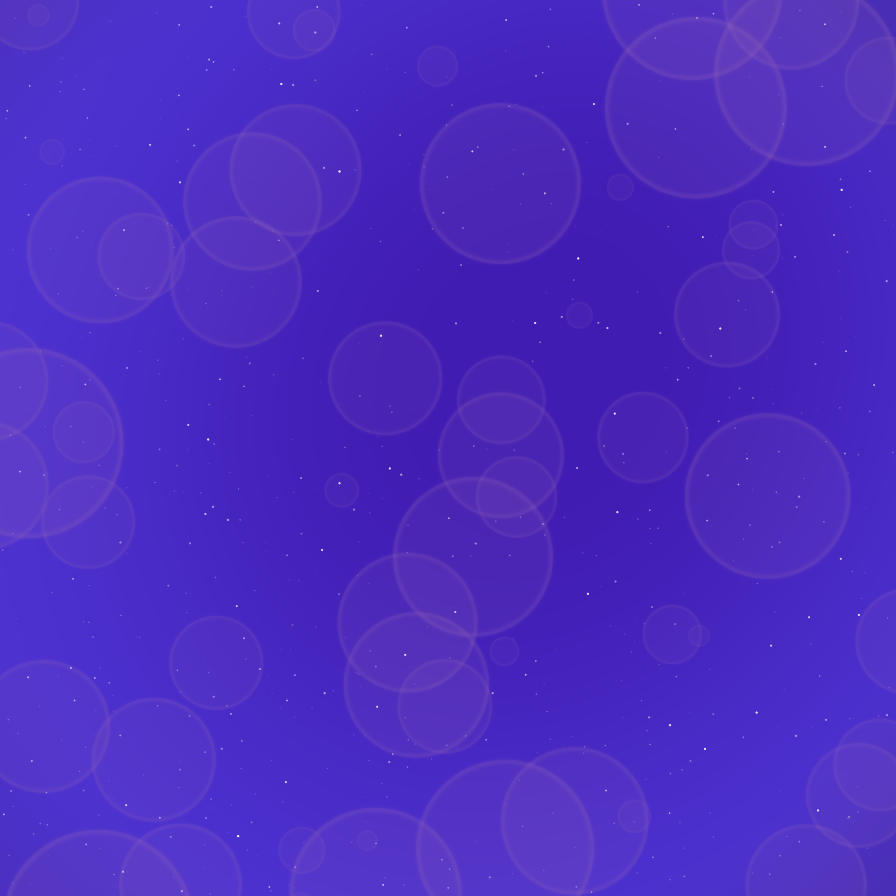
This background is drawn by a WebGL 2 fragment shader. Its source:

```glsl
#version 300 es
precision highp float;

uniform vec2 u_resolution;
out vec4 fragColor;

const int BUBBLE_COUNT = 58;
const vec3 DEEP_VIOLET = vec3(0.252, 0.110, 0.700);
const vec3 BRIGHT_BLUE = vec3(0.302, 0.196, 0.815);
const vec3 DUSK = vec3(0.285, 0.175, 0.665);
const vec3 MAUVE = vec3(0.59, 0.40, 0.71);
const vec3 STAR_WHITE = vec3(0.96, 0.90, 0.98);

float hash(vec2 p) {
    return fract(sin(dot(p, vec2(127.1, 311.7))) * 43758.5453);
}

vec2 hash2(vec2 p) {
    return vec2(hash(p), hash(p + 37.3));
}

float valueNoise(vec2 p) {
    vec2 cell = floor(p);
    vec2 f = fract(p);
    f = f * f * (3.0 - 2.0 * f);
    float low = mix(hash(cell), hash(cell + vec2(1.0, 0.0)), f.x);
    float high = mix(hash(cell + vec2(0.0, 1.0)), hash(cell + 1.0), f.x);
    return mix(low, high, f.y);
}

// Dark tilted core, brighter rim, dulled corners
vec3 backdrop(vec2 uv) {
    vec2 q = uv - vec2(0.60, 0.58);
    vec2 axis = normalize(vec2(0.55, 0.83));
    vec2 local = vec2(dot(q, axis) * 0.85, dot(q, vec2(axis.y, -axis.x)));
    float rim = smoothstep(0.10, 0.62, length(local));
    float corner = smoothstep(0.52, 0.76, length(uv - 0.5));
    float right = smoothstep(0.0, 1.0, uv.x);
    vec3 color = mix(DEEP_VIOLET, BRIGHT_BLUE, rim);
    return mix(color, DUSK, corner * mix(0.45, 0.85, right));
}

// x: fill coverage, y: soft outline
vec2 bubble(vec2 p, vec2 center, float radius, float pixel) {
    float d = length(p - center) - radius;
    float width = max(0.0007 + 0.016 * radius, 0.5 * pixel);
    float fill = 1.0 - smoothstep(-0.5 * pixel, 0.5 * pixel, d);
    float edge = (d + width) / width;
    return vec2(fill, exp(-0.5 * edge * edge));
}

vec3 addBubbles(vec3 color, vec2 p, float aspect, float pixel) {
    for (int i = 0; i < BUBBLE_COUNT; i++) {
        float id = float(i);
        vec2 jitter = 0.16 * hash2(vec2(id, 4.7));
        vec2 spot = fract(id * vec2(0.7549, 0.5698) + jitter);
        vec2 center = (spot * 1.1 - 0.05) * vec2(aspect, 1.0);
        float size = hash(vec2(id, 19.1));
        float radius = mix(0.010, 0.109, size);
        vec2 shape = bubble(p, center, radius, pixel);
        color = mix(color, MAUVE, shape.x * mix(0.07, 0.125, size));
        color = mix(color, MAUVE, shape.y * mix(0.08, 0.20, size));
    }
    return color;
}

// One speck at most per grid cell, kept clear of the cell border
float stars(vec2 p, float cells, float density, float seed, float pixel) {
    vec2 grid = p * cells;
    vec2 cell = floor(grid);
    vec2 key = cell + seed;
    vec2 offset = 0.1 + 0.8 * hash2(key);
    float d = length(grid - cell - offset) / cells;
    float cluster = valueNoise(cell / cells * 5.0 + seed);
    float present = step(hash(key + 71.9), density * (0.3 + 1.4 * cluster));
    float glow = pow(hash(key + 13.7), 2.0);
    float radius = mix(0.0007, 0.0013, glow);
    float dotMask = 1.0 - smoothstep(radius - 0.5 * pixel, radius + 0.5 * pixel, d);
    return present * dotMask * mix(0.15, 1.0, glow);
}

void main() {
    float pixel = 1.0 / u_resolution.y;
    vec2 p = gl_FragCoord.xy * pixel;
    vec2 uv = gl_FragCoord.xy / u_resolution;
    float aspect = u_resolution.x * pixel;

    vec3 color = backdrop(uv);
    color = addBubbles(color, p, aspect, pixel);

    // Bright sparse specks over a fainter dense layer
    float lowerDensity = mix(0.42, 0.24, uv.y);
    float speck = stars(p, 27.0, lowerDensity, 5.3, pixel);
    float dust = 0.6 * stars(p, 41.0, 0.22, 61.7, pixel);
    color = mix(color, STAR_WHITE, max(speck, dust));

    fragColor = vec4(color, 1.0);
}
```
